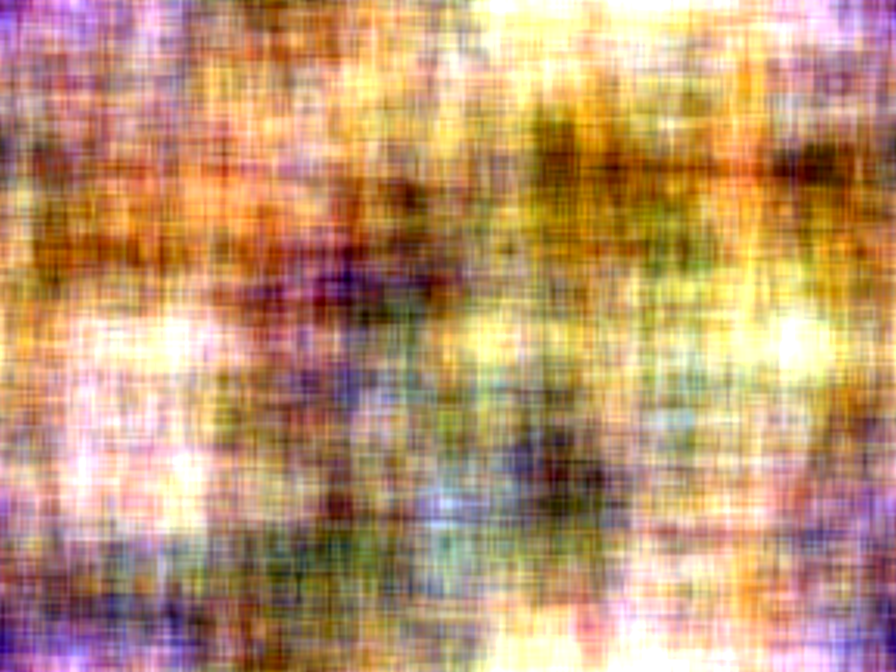
Give the GLSL for this texture, as a WebGL 1 fragment shader.

```glsl
precision highp float;
// A seamless, weathered cloth in rust, cream, gold and mauve.
// Broad waves, cloudy octaves and crossed thread streaks are summed in three
// independent fields: lightness, warmth and a green-magenta tint.

uniform vec2 u_resolution;

const float TAU = 6.2831853;

// Colour: the average and the axis driven by each field
const vec3 MEAN_COLOR = vec3(0.80, 0.60, 0.47);
const vec3 LIGHT_AXIS = vec3(0.53, 0.56, 0.50);
const vec3 WARM_AXIS  = vec3(0.14, 0.00, -0.38);
const vec3 TINT_AXIS  = vec3(-0.12, 0.13, -0.08);

// Whole cell counts across the canvas, doubled at each octave
const int  OCTAVES     = 5;
const vec2 CLOUD_CELLS = vec2(6.0, 4.0);
const vec2 WARP_CELLS  = vec2(18.0, 2.0);
const vec2 WEFT_CELLS  = vec2(2.0, 12.0);

// Strength of each layer and its falloff per octave
const float BROAD_AMOUNT  = 0.30;
const float CLOUD_AMOUNT  = 0.80;
const float CLOUD_GAIN    = 0.68;
const float THREAD_AMOUNT = 0.42;
const float THREAD_GAIN   = 0.85;

// Three random values from a lattice point and a seed
vec3 hash3(vec3 p) {
  p = fract(p * vec3(0.1031, 0.1030, 0.0973));
  p += dot(p, p.yxz + 33.33);
  return fract((p.xxy + p.yxx) * p.zyx);
}

vec3 latticeValue(vec2 cell, vec2 cells, float seed) {
  return hash3(vec3(mod(cell, cells), seed)) - 0.5;
}

// Smooth value noise that wraps after a whole number of cells
vec3 wrapNoise(vec2 uv, vec2 cells, float seed) {
  vec2 p = uv * cells;
  vec2 cell = floor(p);
  vec2 f = fract(p);
  f = f * f * (3.0 - 2.0 * f);
  vec3 bottom = mix(latticeValue(cell, cells, seed),
                    latticeValue(cell + vec2(1.0, 0.0), cells, seed), f.x);
  vec3 top = mix(latticeValue(cell + vec2(0.0, 1.0), cells, seed),
                 latticeValue(cell + vec2(1.0, 1.0), cells, seed), f.x);
  return mix(bottom, top, f.y);
}

// Large bands and patches, balanced around zero
vec3 broadWaves(vec2 uv) {
  vec2 a = uv * TAU;
  float light = cos(2.0 * a.y - 5.3 + 0.8 * sin(a.x))
              + 0.6 * cos(a.x - a.y + 2.0);
  float warm = cos(a.y - 4.4 + 0.9 * sin(a.x + 1.0));
  float tint = cos(a.x + 2.5 + sin(a.y));
  return vec3(light, warm, tint);
}

// Clouds with vertical and horizontal threads at every scale
vec3 wovenClouds(vec2 uv) {
  vec3 sum = vec3(0.0);
  float scale = 1.0;
  float cloud = CLOUD_AMOUNT;
  float thread = THREAD_AMOUNT;
  for (int i = 0; i < OCTAVES; i++) {
    float seed = 11.0 + 7.0 * float(i);
    vec3 warp = wrapNoise(uv, WARP_CELLS * scale, seed + 50.0);
    vec3 weft = wrapNoise(uv, WEFT_CELLS * scale, seed + 100.0);
    sum += cloud * wrapNoise(uv, CLOUD_CELLS * scale, seed);
    sum += thread * (warp + weft);
    scale *= 2.0;
    cloud *= CLOUD_GAIN;
    thread *= THREAD_GAIN;
  }
  return sum;
}

void main() {
  vec2 uv = gl_FragCoord.xy / u_resolution;
  vec3 field = BROAD_AMOUNT * broadWaves(uv) + wovenClouds(uv);
  vec3 color = MEAN_COLOR + field.x * LIGHT_AXIS
             + field.y * WARM_AXIS + field.z * TINT_AXIS;
  gl_FragColor = vec4(clamp(color, 0.0, 1.0), 1.0);
}
```
